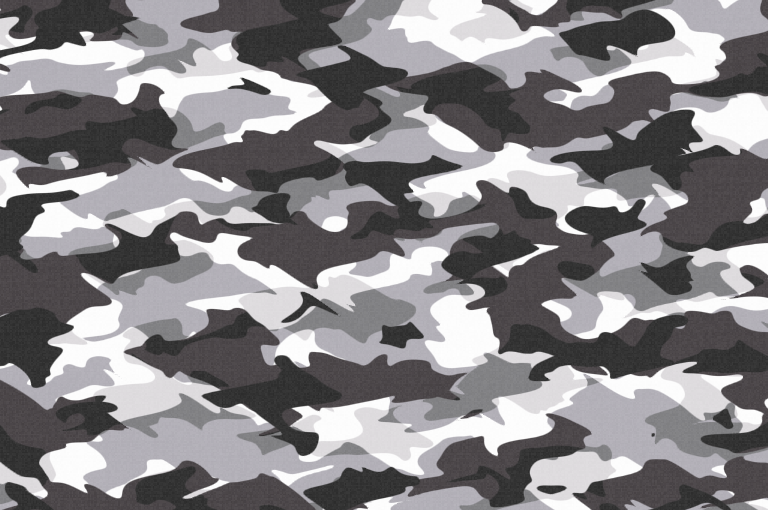
Give the GLSL for this pattern, as a Shadertoy shader.

```glsl
// Grey urban camouflage cloth: overlapping, horizontally stretched patches.
#define WHITE vec3(0.99, 0.99, 0.99)
#define LIGHT vec3(0.87, 0.86, 0.87)
#define GREY  vec3(0.70, 0.69, 0.72)
#define MID   vec3(0.51, 0.51, 0.52)
#define DARK  vec3(0.30, 0.28, 0.29)
#define BLACK vec3(0.20, 0.20, 0.20)
#define ZOOM 1.75                   // patches per canvas height
#define PATCH_FREQ vec2(11.0, 26.0) // low across, high up: wide patches
#define TILT 0.12                   // patches rise slightly to the right
#define LOBES vec2(0.046, 0.021)    // strength of the edge bending
#define THREADS 340.0               // threads per canvas height
#define GRAIN 0.05

const int WAVES = 18;

float hash(vec2 p) {
    return fract(sin(dot(p, vec2(12.99, 78.23))) * 43758.5);
}

// Bends the plane so that patches grow lobes and tapered tips.
vec2 bend(vec2 p, float seed) {
    float freq = 1.0;
    for (int i = 0; i < 3; i++) {
        p.x += LOBES.x / freq * sin(27.0 * freq * p.y + 8.0 * p.x + seed * 3.1);
        p.y += LOBES.y / freq * sin(19.0 * freq * p.x - 9.0 * p.y + seed * 5.7);
        freq *= 1.6;
    }
    return p;
}

// Layered sines, scaled to zero mean and unit deviation.
float field(vec2 p, float seed, float scale) {
    p = bend(p, seed) * scale;
    p.y -= TILT * p.x;
    float sum = 0.0, power = 0.0;
    for (int i = 0; i < WAVES; i++) {
        float n = float(i);
        float freq = mix(0.65, 2.1, n / float(WAVES - 1));
        float amp = pow(freq, -1.4);
        float angle = 2.4 * n + seed;
        vec2 wave = PATCH_FREQ * freq * vec2(cos(angle), sin(angle));
        sum += amp * sin(dot(wave, p) + 6.283 * hash(vec2(n, seed)));
        power += 0.5 * amp * amp;
    }
    return sum * inversesqrt(power);
}

// Smooth-edged mask of the area where the field exceeds a level.
float mask(float value, float level) {
    float soft = 0.7 * fwidth(value);
    return smoothstep(-soft, soft, value - level);
}

void mainImage(out vec4 fragColor, in vec2 fragCoord) {
    vec2 cloth = fragCoord / iResolution.y;
    vec2 p = cloth * ZOOM;

    // Patch layers; the levels set the covered shares.
    float veilField = field(p, 2.3, 1.0);
    float grey = mask(field(p, 7.1, 1.0), -0.15);
    float veil = mask(veilField, 0.36);
    float core = mask(veilField, 0.77);
    float dark = mask(field(p, 4.6, 0.85), 0.32);
    float ink  = mask(field(p, 9.4, 0.85), 1.24);

    // Translucent greys below, dark patches above.
    vec3 plain  = mix(WHITE, GREY, grey);
    vec3 veiled = mix(LIGHT, MID, grey);
    vec3 color  = mix(plain, veiled, veil);
    color = mix(color, mix(DARK, BLACK, core), dark);
    color = mix(color, BLACK, ink);

    // Fine woven grain, strongest on the dark dye.
    vec2 thread = floor(cloth * THREADS);
    float weave = hash(thread) + 0.3 * hash(vec2(thread.x, 3.0))
                + 0.3 * hash(vec2(5.0, thread.y)) - 0.8;
    float depth = 1.0 - 0.85 * color.g;
    color += GRAIN * depth * weave;

    fragColor = vec4(clamp(color, 0.0, 1.0), 1.0);
}
```
